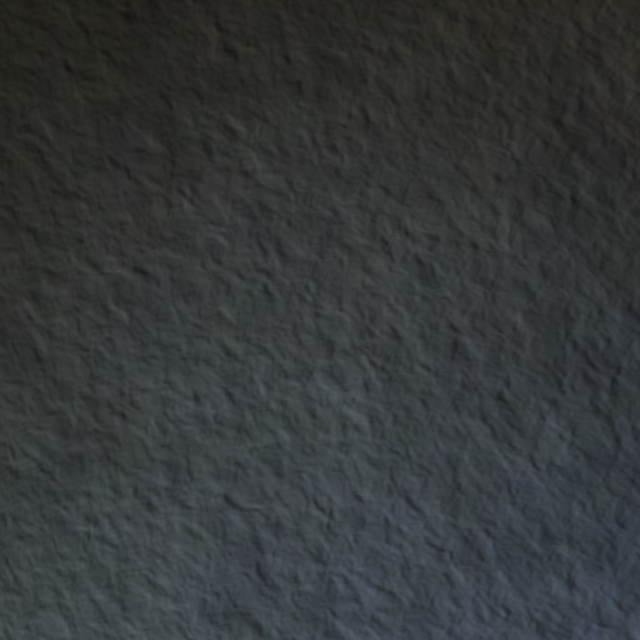
A Shadertoy shader for this texture:

```glsl
float hash(vec2 p) {
    return fract(sin(dot(p, vec2(127.1, 311.7))) * 43758.5453);
}

float noise(vec2 p) {
    vec2 i = floor(p), f = fract(p);
    f = f * f * f * (f * (f * 6.0 - 15.0) + 10.0);
    return mix(mix(hash(i), hash(i + vec2(1, 0)), f.x),
               mix(hash(i + vec2(0, 1)), hash(i + vec2(1, 1)), f.x), f.y);
}

mat2 rotate(float a) {
    return mat2(cos(a), sin(a), -sin(a), cos(a));
}

// Plaster height: warped octaves, stretched along the falling diagonal
float plasterHeight(vec2 p) {
    p += 0.012 * vec2(noise(p * 32.0), noise(p * 32.0 + 57.0));
    p = rotate(0.85) * p;
    p.x *= 0.8;
    float height = 0.0, amplitude = 0.5, frequency = 48.0;
    for (int i = 0; i < 4; i++) {
        height += amplitude * noise(p * frequency + 19.0 * float(i));
        p = rotate(0.4) * p;
        frequency *= 1.7;
        amplitude *= 0.6;
    }
    return height;
}

// Dim light: brown-black at the top, blue-grey at the bottom
vec3 wallColor(vec2 uv) {
    vec3 bottom = mix(vec3(0.250, 0.282, 0.288), vec3(0.238, 0.276, 0.318), uv.x);
    vec3 middle = mix(vec3(0.184, 0.190, 0.182), vec3(0.180, 0.192, 0.200), uv.x);
    vec3 top = mix(vec3(0.126, 0.126, 0.108), vec3(0.172, 0.164, 0.150), uv.x);
    middle += vec3(0.043, 0.050, 0.055) * sin(3.14159 * uv.x);
    float y = uv.y;
    return bottom * (1.0 - y) * (1.0 - 2.0 * y)
         + middle * 4.0 * y * (1.0 - y)
         + top * y * (2.0 * y - 1.0);
}

void mainImage(out vec4 fragColor, in vec2 fragCoord) {
    vec2 uv = fragCoord / iResolution.xy;
    vec3 color = wallColor(uv);

    // Grazing light turns sideways towards the right edge
    float lightAngle = mix(1.0, 0.25, uv.x);
    vec2 lightStep = 0.0033 * vec2(cos(lightAngle), sin(lightAngle));
    float nearHeight = plasterHeight(uv - lightStep);
    float farHeight = plasterHeight(uv + lightStep);
    float slope = nearHeight - farHeight;
    float relief = slope > 0.0 ? 0.72 * slope : 0.92 * slope;

    // Hollows stay a little darker than the raised grains
    relief += 0.13 * (0.5 * (nearHeight + farHeight) - 0.54);
    color *= 1.01 + relief;

    // Broad unevenness and faint colour blotches
    color *= 1.0 + 0.13 * (noise(rotate(0.7) * uv * 11.0 + 5.0) - 0.5)
                 + 0.12 * (noise(rotate(0.3) * uv * 26.0 + 41.0) - 0.5);
    float greenTint = noise(rotate(0.5) * uv * 24.0 + 31.0) - 0.5;
    float blueTint = noise(rotate(1.1) * uv * 17.0 + 83.0) - 0.5;
    color += greenTint * vec3(-0.007, 0.006, -0.004);
    color += blueTint * vec3(-0.003, -0.001, 0.012);

    fragColor = vec4(color, 1.0);
}
```
